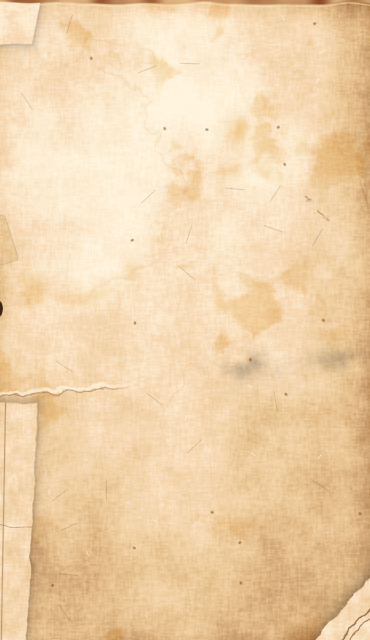
This texture is drawn by a WebGL 1 fragment shader. Its source:

```glsl
precision highp float;
// Aged, stained parchment page with torn strips, folded corners and woven fibres.
uniform vec2 u_resolution;

float hash(vec2 p) {
  vec3 q = fract(p.xyx * vec3(0.1031, 0.1030, 0.0973));
  q += dot(q, q.yzx + 33.33);
  return fract((q.x + q.y) * q.z);
}

float noise(vec2 p) {
  vec2 cell = floor(p), f = fract(p);
  f = f * f * (3.0 - 2.0 * f);
  float low = mix(hash(cell), hash(cell + vec2(1.0, 0.0)), f.x);
  float high = mix(hash(cell + vec2(0.0, 1.0)), hash(cell + 1.0), f.x);
  return mix(low, high, f.y);
}

float fbm(vec2 p) {
  float sum = 0.0, amp = 0.5;
  for (int i = 0; i < 5; i++) {
    sum += amp * noise(p);
    p = mat2(1.6, 1.2, -1.2, 1.6) * p + 17.3;
    amp *= 0.5;
  }
  return sum;
}

float inside(float d, float soft) { return 1.0 - smoothstep(-soft, soft, d); }

float line(float d, float width, float soft) { return inside(abs(d) - width, soft); }

float blot(vec2 p, vec2 center, vec2 radius) {
  vec2 q = (p - center) / radius;
  return exp(-dot(q, q));
}

float segment(vec2 p, vec2 a, vec2 b) {
  vec2 pa = p - a, ba = b - a;
  return length(pa - ba * clamp(dot(pa, ba) / dot(ba, ba), 0.0, 1.0));
}

// Sparse short strokes, one at most per cell; small reach gives dots
float marks(vec2 p, float scale, float density, float reach, float width, float soft) {
  vec2 cell = floor(p * scale);
  float angle = 6.2832 * hash(cell + 5.1);
  vec2 center = 0.35 + 0.3 * vec2(hash(cell + 11.7), hash(cell + 23.9));
  vec2 dir = vec2(cos(angle), sin(angle)) * reach;
  float d = segment(fract(p * scale), center - dir, center + dir) / scale;
  return step(hash(cell + 41.3), density) * inside(d - width, soft);
}

// Tone 0 is pale cream, 1 is tan, above 1 is brown
vec3 paperColor(float tone) {
  vec3 c = mix(vec3(1.0, 0.955, 0.87), vec3(0.99, 0.92, 0.81), smoothstep(-0.3, 0.0, tone));
  c = mix(c, vec3(0.97, 0.86, 0.72), clamp(tone * 4.0, 0.0, 1.0));
  c = mix(c, vec3(0.94, 0.81, 0.63), clamp(tone * 4.0 - 1.0, 0.0, 1.0));
  c = mix(c, vec3(0.89, 0.74, 0.54), clamp(tone * 4.0 - 2.0, 0.0, 1.0));
  c = mix(c, vec3(0.81, 0.64, 0.45), clamp(tone * 4.0 - 3.0, 0.0, 1.0));
  return mix(c, vec3(0.69, 0.49, 0.28), clamp(tone * 2.5 - 2.5, 0.0, 1.0));
}

float weave(vec2 p) {
  float threads = noise(p * vec2(90.0, 400.0)) + noise(p * vec2(400.0, 80.0) + 31.0) - 1.0;
  return 0.17 * threads + 0.12 * (noise(p * 330.0) - 0.5);
}

float pageTone(vec2 p, float width) {
  float fade = length((p - vec2(0.21, 0.75)) * vec2(1.3, 0.82));
  float tone = 1.7 * fade - 0.29 + 0.9 * (fbm(p * 7.0) - 0.48) + 0.4 * (fbm(p * 28.0) - 0.48);
  tone += 0.3 * exp(-p.x / 0.025) + 0.38 * exp((p.x - width) / 0.03);
  return tone + 0.55 * exp((p.y - 1.0) / 0.018) + 0.2 * exp(-p.y / 0.04);
}

float stains(vec2 p) {
  vec2 q = p + 0.03 * (vec2(fbm(p * 30.0), fbm(p * 30.0 + 9.0)) - 0.5);
  float patches = smoothstep(0.56, 0.72, fbm(q * 17.0 + 4.0)) * smoothstep(0.4, 0.6, noise(p * 6.0 + 2.0));
  float drops = blot(q, vec2(0.367, 0.79), vec2(0.014, 0.022)) + 0.6 * blot(q, vec2(0.36, 0.73), vec2(0.018, 0.01));
  drops += 0.6 * blot(q, vec2(0.13, 0.535), vec2(0.04, 0.015)) + 0.5 * blot(q, vec2(0.205, 0.582), vec2(0.014));
  return 0.7 * patches + drops;
}

void main() {
  vec2 p = gl_FragCoord.xy / u_resolution.y;
  float width = u_resolution.x / u_resolution.y, px = 1.0 / u_resolution.y;
  float rag = fbm(p * 45.0) - 0.48, fibre = weave(p);

  // Page, orange stains, tide lines and grey smudges
  vec3 color = paperColor(pageTone(p, width) + fibre);
  color *= mix(vec3(1.0), vec3(0.95, 0.86, 0.69), min(stains(p), 1.0));
  float tide = line(fbm(p * 6.0 + 8.0) - 0.5, 0.003, 0.012) * smoothstep(0.45, 0.7, noise(p * 5.0 + 3.0));
  color *= 1.0 - tide * vec3(0.03, 0.07, 0.12);
  float smudge = blot(p, vec2(0.39, 0.427), vec2(0.045, 0.02)) + blot(p, vec2(0.53, 0.44), vec2(0.04, 0.016));
  color *= 1.0 - smudge * (0.12 + 0.5 * rag);

  // Specks and scratches
  float wear = 0.55 * marks(p, 17.0, 0.1, 0.01, 0.0018, px) + 0.28 * marks(p + 3.0, 15.0, 0.2, 0.22, 0.0004, px);
  float crack = segment(p + 0.014 * rag, vec2(0.475, 0.69), vec2(0.523, 0.65));
  wear += 0.55 * inside(crack - 0.001, 1.5 * px) * smoothstep(0.3, 0.6, noise(p * 90.0));
  color = mix(color, vec3(0.46, 0.28, 0.13), clamp(wear, 0.0, 1.0));
  color = mix(color, vec3(1.0, 0.96, 0.88), 0.6 * marks(p + 7.0, 19.0, 0.08, 0.06, 0.001, px));

  // Ragged horizontal tear with a pale lip
  float tear = p.y - 0.377 - 0.09 * p.x - 0.018 * rag;
  float tearSpan = 1.0 - smoothstep(0.15, 0.22, p.x);
  color = mix(color, vec3(1.0, 0.95, 0.85), 0.8 * tearSpan * line(tear - 0.004, 0.0025, px));
  color = mix(color, vec3(0.62, 0.43, 0.24), 0.65 * tearSpan * line(tear, 0.0008, px));

  // Pasted strip on the lower left
  float strip = max(p.x - 0.042 - 0.045 * p.y - 0.008 * rag, p.y - 0.37 - 0.01 * rag);
  color *= 1.0 - 0.2 * exp(-max(strip, 0.0) / 0.006);
  vec3 stripColor = paperColor(0.33 + fibre + 0.7 * rag);
  float crease = line(p.x - 0.002 - 0.018 * p.y, 0.0008, px) + line(p.y - 0.182 + 0.12 * p.x - 0.012 * rag, 0.0006, px);
  stripColor = mix(stripColor, vec3(0.57, 0.39, 0.2), 0.6 * min(crease, 1.0));
  color = mix(color, stripColor, inside(strip, px));

  // Folded top left corner, side flap and dark notch
  float fold = max(p.x - 0.05 - 0.2 * (p.y - 0.93), 0.93 - p.y + 0.006 * rag);
  color *= 1.0 - 0.22 * exp(-max(fold, 0.0) / 0.005);
  color = mix(color, paperColor(0.12 + fibre + 0.6 * rag), inside(fold, px));
  float flap = max(p.x - 0.028 + 0.32 * max(p.y - 0.6, 0.0), abs(p.y - 0.625) - 0.04 + 0.3 * p.x);
  color = mix(color, paperColor(0.65 + fibre) * (1.0 - 0.2 * line(flap, 0.0008, px)), 0.8 * inside(flap, px));
  float notch = length((p - vec2(0.0, 0.517)) * vec2(2.6, 1.0)) - 0.012 - 0.008 * rag;
  color = mix(color, vec3(0.24, 0.15, 0.08), inside(notch, 1.5 * px));

  // Torn bottom right corner with layered edges
  float corner = (width - 0.086 - p.x + 0.9 * p.y) * 0.74 + 0.014 * rag;
  color *= 1.0 - 0.25 * exp(-max(corner, 0.0) / 0.012);
  vec3 cornerColor = paperColor(0.3 + fibre + 0.8 * rag);
  float layers = line(corner + 0.03, 0.0012, px) + line(corner + 0.041, 0.0008, px);
  cornerColor = mix(cornerColor, vec3(0.43, 0.27, 0.13), 0.75 * layers);
  color = mix(color, cornerColor, inside(corner, px));

  // Worn top edge
  float edge = 0.9955 - p.y + 0.006 * (noise(vec2(p.x * 22.0, 4.0)) - 0.5);
  color = mix(color, vec3(0.98, 0.9, 0.77), 0.6 * line(edge - 0.003, 0.001, px));
  color = mix(color, mix(vec3(0.5, 0.23, 0.1), vec3(0.88, 0.72, 0.52), noise(p * 38.0)), inside(edge, px));
  gl_FragColor = vec4(color, 1.0);
}
```
